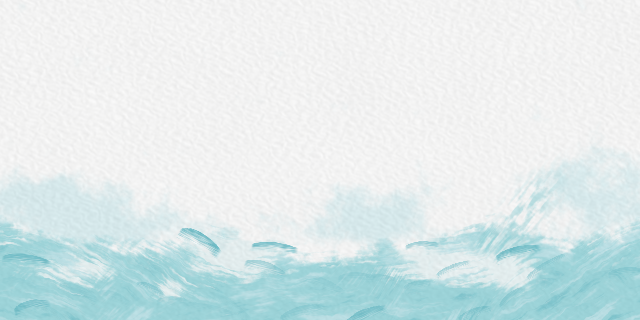
Give the GLSL for this background, as a WebGL 1 fragment shader.

```glsl
precision highp float;
// Pale textured paper with a watercolour sea along its lower third.
// Gradient noise, stretched along two crossing flows, makes dry brush marks;
// soft blobs place mist and bare paper, and tapered dabs form wave crests.
uniform vec2 u_resolution;

const vec3 PAPER = vec3(0.950, 0.950, 0.949);
const vec3 PALE  = vec3(0.73, 0.87, 0.89);
const vec3 AQUA  = vec3(0.61, 0.825, 0.845);
const vec3 TEAL  = vec3(0.43, 0.73, 0.77);
const float GRAIN_DEPTH = 0.026;
const float MIST_STRENGTH = 0.52;
const float BRISTLE_FREQ = 75.0;
const int DAB_COUNT = 22;

float hash1(float n) { return fract(sin(n * 12.9898) * 4375.85); }

vec2 gradient(vec2 cell) {
  float a = 6.2832 * fract(sin(dot(cell, vec2(127.1, 311.7))) * 4375.85);
  return vec2(cos(a), sin(a));
}

// Gradient noise, about -0.7 to 0.7
float noise(vec2 p) {
  vec2 i = floor(p), f = fract(p);
  vec2 w = f * f * f * (f * (f * 6.0 - 15.0) + 10.0);
  vec2 e = vec2(1.0, 0.0);
  float low = mix(dot(gradient(i), f), dot(gradient(i + e), f - e), w.x);
  float high = mix(dot(gradient(i + e.yx), f - e.yx),
                   dot(gradient(i + 1.0), f - 1.0), w.x);
  return mix(low, high, w.y);
}

float fbm(vec2 p) {
  float sum = 0.0, amp = 0.8;
  for (int i = 0; i < 5; i++) {
    sum += amp * noise(p);
    p = mat2(1.6, 1.2, -1.2, 1.6) * p + 7.3;
    amp *= 0.6;
  }
  return sum;
}

vec2 turn(vec2 p, float a) {
  return vec2(cos(a) * p.x + sin(a) * p.y, cos(a) * p.y - sin(a) * p.x);
}

float bump(float x, float width) { return exp(-x * x / (width * width)); }

float blob(vec2 p, vec2 centre, vec2 radius) {
  vec2 d = (p - centre) / radius;
  return exp(-dot(d, d));
}

// Height of the brush flow: falling on the left, rising on the right
float flow(float x) { return 0.42 * sqrt((x - 1.05) * (x - 1.05) + 0.06) + 0.04 * sin(x * 7.0); }

// Fine parallel hairs of a dry brush
float bristles(vec2 q) {
  return noise(q * vec2(6.0, BRISTLE_FREQ)) + 0.7 * noise(q * vec2(16.0, BRISTLE_FREQ * 1.9));
}

// Upper limit of the solid paint
float waterline(float x) {
  return 0.235 + 0.075 * bump(x, 0.15) + 0.025 * bump(x - 0.72, 0.12)
       - 0.035 * bump(x - 1.06, 0.13) + 0.075 * bump(x - 1.53, 0.13)
       + 0.055 * bump(x - 2.02, 0.16);
}

// Tapered dab: crisp arched top, bristly fading underside
float dab(vec2 p, vec2 centre, vec2 size, float angle) {
  vec2 q = turn(p - centre, angle) / size;
  float t = clamp(q.x * 0.5 + 0.5, 0.0, 1.0);
  float arch = 2.5 * pow(t, 0.75) * (1.0 - t);
  float hair = noise(q * vec2(1.5, 8.0) + centre * 40.0);
  float depth = arch - q.y + 0.1 * hair;
  float body = smoothstep(0.0, 0.1, depth) * (1.0 - smoothstep(0.15, 1.4, depth + 0.7 * hair));
  return body * smoothstep(0.0, 0.3, arch);
}

// Embossed grain lit from one side, with diagonal tooth
float paperGrain(vec2 p) {
  vec2 q = turn(p, -0.6) * vec2(56.0, 92.0) + 0.7 * noise(p * 38.0);
  vec2 lightStep = vec2(0.25, 0.4);
  float tooth = noise(q + lightStep) - noise(q - lightStep);
  return tooth + 0.5 * noise(p * 118.0) + 0.22 * noise(p * 5.0);
}

void main() {
  vec2 p = gl_FragCoord.xy / u_resolution.y;
  p.x *= 2.0 * u_resolution.y / u_resolution.x;
  float cloud = fbm(p * 8.0);
  float speck = fbm(p * 30.0 + 11.0);

  // Brush hairs: the main flow, crossed by a second direction in patches
  vec2 along = vec2(p.x, p.y - flow(p.x) + 0.02 * cloud);
  vec2 across = turn(p, 0.65 + 0.15 * sin(p.x * 5.0));
  float crossing = smoothstep(-0.05, 0.25, noise(p * 5.0 + 2.6));
  float bristle = mix(bristles(along), bristles(across), crossing);
  float sweep = mix(fbm(along * vec2(4.0, 17.0) + 3.7), fbm(across * vec2(5.0, 17.0)), crossing);

  // Mist hanging above the waves
  float haze = blob(p, vec2(0.29, 0.33), vec2(0.25, 0.10))
             + 0.7 * blob(p, vec2(0.04, 0.39), vec2(0.17, 0.08))
             + 0.9 * blob(p, vec2(1.17, 0.34), vec2(0.22, 0.095))
             + 0.9 * blob(p, vec2(1.89, 0.41), vec2(0.21, 0.14))
             + 0.3 * bump(p.y - 0.26, 0.06);
  haze = smoothstep(0.22, 0.95, haze + 0.6 * cloud + 0.18 * speck);
  vec3 color = mix(PAPER, PALE, MIST_STRENGTH * haze);

  // Solid paint with bare, dry brushed patches
  float depth = waterline(p.x) - p.y + 0.055 * cloud + 0.03 * bristle + 0.018 * speck;
  float cover = smoothstep(-0.02, 0.032, depth);
  float bare = 0.8 * blob(p, vec2(0.24, 0.15), vec2(0.15, 0.055))
             + 0.95 * blob(p, vec2(0.74, 0.19), vec2(0.15, 0.07))
             + 1.05 * blob(p, vec2(1.39, 0.17), vec2(0.20, 0.06))
             + 0.8 * blob(p, vec2(0.53, 0.09), vec2(0.07, 0.04))
             + 0.75 * blob(p, vec2(1.60, 0.13), vec2(0.08, 0.06))
             + 0.3 * smoothstep(0.1, 0.28, p.y);
  bare = smoothstep(0.32, 0.88, bare + 0.5 * bristle + 0.45 * sweep + 0.2 * speck);
  cover *= 1.0 - 0.82 * bare;
  float tone = 0.58 + 0.85 * sweep + 0.3 * bristle - 1.2 * max(p.y - 0.16, 0.0);
  vec3 paint = mix(PALE, AQUA, smoothstep(0.1, 0.6, tone));
  paint = mix(paint, TEAL, 0.65 * smoothstep(0.7, 1.15, tone));
  color = mix(color, paint, cover);

  // Spray thrown up the steep crest on the right
  vec2 spray = turn(p - vec2(1.65, 0.35), 0.9);
  float plume = blob(spray, vec2(0.0), vec2(0.125, 0.055));
  plume *= smoothstep(-0.25, 0.3, noise(spray * vec2(14.0, 80.0)) + 0.4 * cloud + 0.3 * speck);
  color = mix(color, AQUA, 0.7 * plume);

  // Scattered dabs following the flow
  float dark = 0.0;
  for (int i = 0; i < DAB_COUNT; i++) {
    float n = float(i) + 1.0;
    vec2 centre = vec2(2.0 * fract(n * 0.618), 0.005 + 0.18 * hash1(n + 4.0));
    float angle = 0.5 * (centre.x - 0.95) + 0.9 * (hash1(n + 31.0) - 0.5);
    vec2 size = vec2(0.04 + 0.05 * hash1(n + 9.0), 0.012 + 0.016 * hash1(n + 17.0));
    dark = max(dark, 0.6 * hash1(n + 23.0) * dab(p, centre, size, angle));
  }
  // Leading wave crests
  dark = max(dark, 0.85 * dab(p, vec2(0.085, 0.19), vec2(0.08, 0.022), -0.1));
  dark = max(dark, 0.95 * dab(p, vec2(0.63, 0.25), vec2(0.075, 0.028), -0.5));
  dark = max(dark, 0.85 * dab(p, vec2(0.86, 0.23), vec2(0.075, 0.018), -0.08));
  dark = max(dark, 0.60 * dab(p, vec2(1.32, 0.235), vec2(0.055, 0.016), 0.1));
  dark = max(dark, 0.90 * dab(p, vec2(1.62, 0.215), vec2(0.075, 0.022), 0.25));
  dark = max(dark, 0.80 * dab(p, vec2(0.10, 0.045), vec2(0.06, 0.026), 0.25));
  dark = max(dark, 0.80 * dab(p, vec2(1.14, 0.015), vec2(0.075, 0.026), 0.45));
  color = mix(color, TEAL, clamp(dark * (0.95 + 0.4 * bristle), 0.0, 1.0));

  color += GRAIN_DEPTH * paperGrain(p) * (1.0 - 0.4 * cover);
  gl_FragColor = vec4(clamp(color, 0.0, 1.0), 1.0);
}
```
